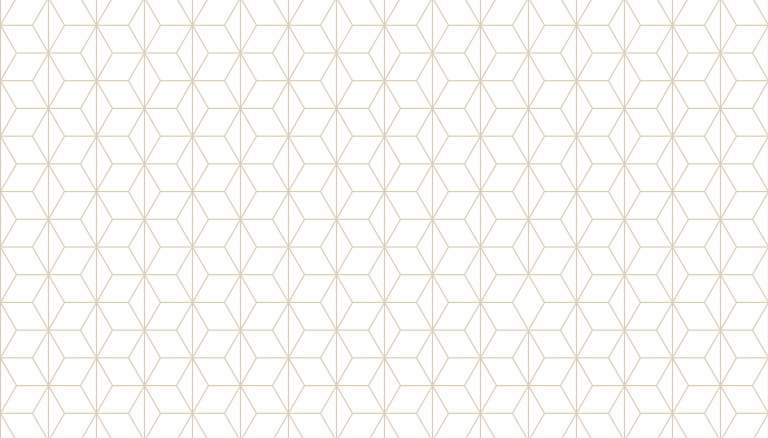
Write a WebGL 2 fragment shader that draws this pattern.

```glsl
#version 300 es
precision highp float;

#define COLUMNS 16.0
#define HALF_ROW 0.57735
#define ORIGIN vec2(0.010, 0.515)
#define LINE_WIDTH 0.025
#define GAP_CENTRE vec2(11.0, 4.0 * HALF_ROW)
#define PAPER vec3(1.0)
#define GOLD vec3(0.85, 0.80, 0.70)

uniform vec2 u_resolution;
out vec4 fragColor;

// Offset from the nearest star centre on a staggered lattice
vec2 starOffset(vec2 p) {
    vec2 period = vec2(2.0, 2.0 * HALF_ROW);
    vec2 evenStar = mod(p + 0.5 * period, period) - 0.5 * period;
    vec2 oddStar = mod(p, period) - 0.5 * period;
    return dot(evenStar, evenStar) < dot(oddStar, oddStar) ? evenStar : oddStar;
}

// Distance to the six arms that meet at the hexagon corners
float armDistance(vec2 offset) {
    vec2 q = abs(offset);
    float slanted = abs(dot(q, vec2(0.8660254, -0.5)));
    return min(q.y, slanted);
}

// Distance to the vertical lines, with one rhombus left undivided
float verticalDistance(vec2 p) {
    vec2 fromGap = abs(p - GAP_CENTRE);
    bool inGap = fromGap.x < 0.5 && fromGap.y < HALF_ROW;
    return inGap ? 1.0 : abs(fract(p.x + 0.5) - 0.5);
}

// Share of a pixel covered by a line, also when it is thinner than the pixel
float lineCoverage(float distance, float pixel) {
    float halfWidth = 0.5 * LINE_WIDTH;
    float upper = min(distance + 0.5 * pixel, halfWidth);
    float lower = max(distance - 0.5 * pixel, -halfWidth);
    return clamp((upper - lower) / pixel, 0.0, 1.0);
}

void main() {
    // One unit is the spacing between star columns
    float pixel = COLUMNS / u_resolution.x;
    vec2 p = gl_FragCoord.xy * pixel - ORIGIN;

    float lineDistance = min(armDistance(starOffset(p)), verticalDistance(p));
    vec3 color = mix(PAPER, GOLD, lineCoverage(lineDistance, pixel));
    fragColor = vec4(color, 1.0);
}
```
